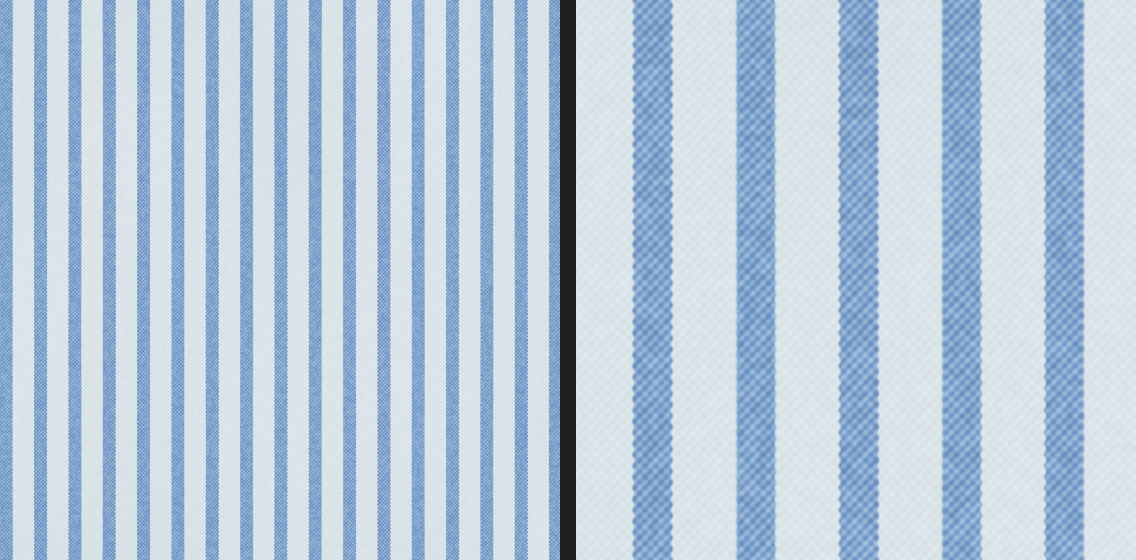
Left: the whole. Right: its middle third, enlarged.
Reproduce this texture procedurally as a WebGL 2 fragment shader.

```glsl
#version 300 es
precision highp float;

uniform vec2 u_resolution;
out vec4 fragColor;

// Stripe layout, in canvas widths
const float STRIPE_PERIOD = 0.0613;
const float STRIPE_CENTER = 0.0112;
const float STRIPE_WIDTH = 0.0230;
const float EDGE_SOFTNESS = 0.0011;
const float EDGE_SCALLOP = 0.0005;
const float EDGE_WOBBLE = 0.0005;

// Weave
const vec2 STITCH = vec2(0.0064, 0.0066);
const float TWILL_BIAS = 0.64;
const float WHITE_RELIEF = 0.016;
const float GRAIN = 0.035;
const float SHADE_DRIFT = 0.02;

// Colours
const vec3 WHITE_YARN = vec3(0.852, 0.892, 0.910);
const vec3 BLUE_SHADOW = vec3(0.415, 0.560, 0.762);
const vec3 BLUE_LIGHT = vec3(0.615, 0.742, 0.852);

const float TAU = 6.2831853;

float hash(vec2 p) {
    vec3 q = fract(p.xyx * vec3(0.1031, 0.1030, 0.0973));
    q += dot(q, q.yzx + 33.33);
    return fract((q.x + q.y) * q.z);
}

float valueNoise(vec2 p) {
    vec2 cell = floor(p);
    vec2 f = fract(p);
    f = f * f * (3.0 - 2.0 * f);
    float low = mix(hash(cell), hash(cell + vec2(1, 0)), f.x);
    float high = mix(hash(cell + vec2(0, 1)), hash(cell + vec2(1, 1)), f.x);
    return mix(low, high, f.y);
}

// Staggered stitches from two crossed waves, one stronger to form the twill
float weave(vec2 uv) {
    vec2 s = uv / STITCH;
    float rising = cos(TAU * (s.x - s.y));
    float falling = cos(TAU * (s.x + s.y));
    return mix(falling, rising, TWILL_BIAS);
}

// Coverage of the blue stripes, with scalloped and slightly wavering edges
float stripeMask(vec2 uv, float pixel) {
    float offset = (uv.x - STRIPE_CENTER) / STRIPE_PERIOD;
    float id = floor(offset + 0.5);
    float wobble = EDGE_WOBBLE * (valueNoise(vec2(id * 7.3, uv.y * 5.0)) - 0.5);
    float x = (offset - id) * STRIPE_PERIOD + wobble;
    float scallop = EDGE_SCALLOP * cos(TAU * uv.y / STITCH.y);
    float dist = abs(x + scallop) - 0.5 * STRIPE_WIDTH;
    float soft = max(EDGE_SOFTNESS, 0.5 * pixel);
    return 1.0 - smoothstep(-soft, soft, dist);
}

void main() {
    vec2 uv = gl_FragCoord.xy / u_resolution;
    float pixel = 1.0 / min(u_resolution.x, u_resolution.y);

    float stitch = weave(uv);
    float grain = valueNoise(uv / STITCH * 1.5) - 0.5;
    float drift = valueNoise(uv * 4.0 + 11.0) - 0.5;

    // White ground with faint relief, blue yarn with pale flecks
    vec3 white = WHITE_YARN + WHITE_RELIEF * stitch + 0.5 * GRAIN * grain;
    float fleck = clamp(0.45 + 0.5 * stitch + 0.3 * grain, 0.0, 1.0);
    vec3 blue = mix(BLUE_SHADOW, BLUE_LIGHT, fleck) + GRAIN * grain;

    vec3 color = mix(white, blue, stripeMask(uv, pixel));
    color += SHADE_DRIFT * drift * vec3(1.0, 0.9, 0.7);
    fragColor = vec4(color, 1.0);
}
```
